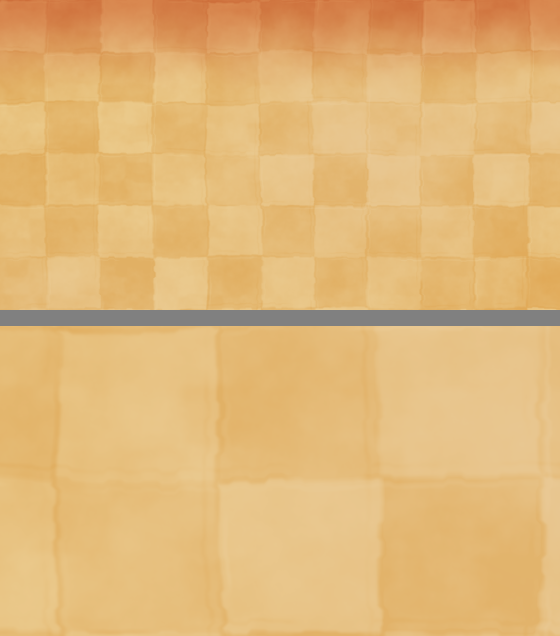
Top: the whole. Bottom: its middle third, enlarged.
Write a Shadertoy shader that draws this background.

```glsl
// Weathered golden checkerboard of painted squares under a burnt orange upper edge
const float PI = 3.14159265;
const vec2 GRID = vec2(10.43, 6.02);      // squares across and down
const vec2 GRID_SHIFT = vec2(0.145, 0.0); // partial first column
const vec3 OCHRE = vec3(0.88, 0.68, 0.37);
const vec3 CREAM = vec3(0.92, 0.79, 0.54);
const vec3 PEACH = vec3(0.91, 0.78, 0.59);
const vec3 RUST = vec3(0.80, 0.42, 0.22);
const vec3 CORAL = vec3(0.85, 0.53, 0.31);
const vec3 AMBER = vec3(0.88, 0.65, 0.32);

float hash(vec2 p) {
    return fract(sin(dot(p, vec2(127.1, 311.7))) * 43758.5453);
}

// Value noise; a small softness gives blocky patches with narrow edges
float noise(vec2 p, float softness) {
    vec2 i = floor(p);
    vec2 f = smoothstep(0.5 - softness, 0.5 + softness, fract(p));
    float low = mix(hash(i), hash(i + vec2(1, 0)), f.x);
    float high = mix(hash(i + vec2(0, 1)), hash(i + vec2(1, 1)), f.x);
    return mix(low, high, f.y);
}

float fbm(vec2 p) {
    float sum = 0.0, amp = 0.5;
    for (int k = 0; k < 5; k++) {
        sum += amp * noise(p, 0.5);
        p = mat2(0.8, 0.6, -0.6, 0.8) * p * 2.03 + 17.3;
        amp *= 0.5;
    }
    return sum;
}

// Moves the seams slightly, with fine frayed edges
vec2 handDrawn(vec2 p) {
    vec2 drift = vec2(noise(p * 0.9 + 4.0, 0.5), noise(p * 0.9 + 31.0, 0.5)) - 0.5;
    vec2 fray = vec2(noise(p * vec2(4.0, 9.0), 0.2), noise(p * vec2(9.0, 4.0) + 8.0, 0.2)) - 0.5;
    return p + 0.09 * drift + 0.035 * fray;
}

// Signed square wave with soft steps: positive on even squares
vec2 squareWave(vec2 p, float edge) {
    return clamp(sin(PI * p) / (PI * edge), -1.0, 1.0);
}

// Broken brush line along the integer values of one coordinate
float seam(float across, float along, float offset, float width) {
    float d = across - offset;
    float dist = abs(d - floor(d + 0.5));
    float wear = noise(vec2(along * 2.3, floor(across + 0.5) * 7.0 + offset * 90.0), 0.3);
    return smoothstep(width, 0.0, dist) * smoothstep(0.3, 0.8, wear);
}

float seams(vec2 p, float offset, float width) {
    return max(seam(p.x, p.y, offset, width), seam(p.y, p.x + 40.0, offset, width));
}

// Lightness of the painted squares, about 0 to 1
float paintTone(vec2 p, vec2 q) {
    vec2 wave = squareWave(q, 0.02);
    float checker = wave.x * wave.y;
    float variation = (hash(floor(q) + 3.7) - 0.5) * abs(checker);
    vec2 rough = p + 0.18 * (fbm(p * 4.0) - 0.5);
    float patches = noise(rough * vec2(2.2, 2.7) + 5.0, 0.12) - 0.5;
    float clouds = fbm(p * 1.7 + 11.0) - 0.48;
    float grain = fbm(p * 9.0) - 0.48;
    return 0.5 + 0.21 * checker + 0.3 * variation + 0.2 * patches
         + 0.65 * clouds + 0.22 * grain;
}

// Broad oval light, 1 at its centre
float glow(vec2 uv, vec2 centre, vec2 size) {
    vec2 d = (uv - centre) / size;
    return exp(-dot(d, d));
}

void mainImage(out vec4 fragColor, in vec2 fragCoord) {
    vec2 uv = fragCoord / iResolution.xy;
    float depth = 1.0 - uv.y; // distance below the upper edge
    vec2 p = vec2(uv.x, depth) * GRID + GRID_SHIFT;
    vec2 q = handDrawn(p);

    // Checkered paint with dark seams and pale strokes beside them
    float tone = paintTone(p, q);
    tone -= 0.32 * seams(q, 0.0, 0.035);
    tone += 0.20 * seams(q, 0.05, 0.025);
    tone -= 0.14 * seams(q, -0.08, 0.03);
    tone = clamp(tone, 0.0, 1.0);
    vec3 color = mix(OCHRE, CREAM, tone);

    // Peach haze right of the middle and in the lower left, amber lower right
    float haze = 0.75 * glow(uv, vec2(0.67, 0.52), vec2(0.26, 0.45))
               + 0.50 * glow(uv, vec2(0.08, 0.03), vec2(0.28, 0.22))
               + 0.45 * glow(uv, vec2(1.0, 0.6), vec2(0.12, 0.2));
    haze *= 0.35 + 0.65 * tone;
    color = mix(color, PEACH, clamp(haze, 0.0, 0.85));
    float corner = glow(uv, vec2(1.0, 0.05), vec2(0.22, 0.22));
    color = mix(color, AMBER, 0.6 * corner * (1.1 - tone));

    // Burnt band along the top, strongest at the left
    float ragged = depth + 0.09 * (fbm(p * 1.3 + 23.0) - 0.48) + 0.025 * uv.x;
    float heat = pow(smoothstep(0.33, -0.01, ragged), 1.2);
    color = mix(color, mix(RUST, CORAL, tone), heat);

    fragColor = vec4(color, 1.0);
}
```
